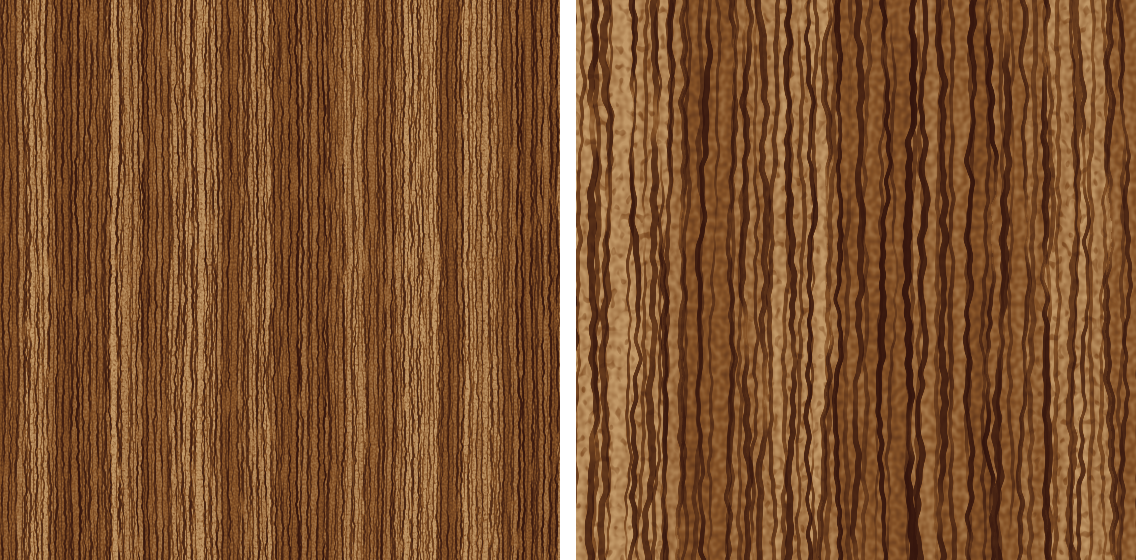
Left, the full canvas; right, a detail of the centre.
Reproduce this texture procedurally as a WebGL 1 fragment shader.

```glsl
precision highp float;
// Striped wood veneer: upright light and dark bands split into narrow strips.
// Jittered, jagged grain lines bound the strips; gradient noise adds
// fading, fine fibres and pores.
uniform vec2 u_resolution;

float hash(vec2 p) {
  vec3 q = fract(vec3(p.xyx) * 0.1031);
  q += dot(q, q.yzx + 33.33);
  return fract((q.x + q.y) * q.z);
}

float corner(vec2 cell, vec2 offset) {
  float angle = 6.2832 * hash(cell);
  return dot(vec2(cos(angle), sin(angle)), offset);
}

// Gradient noise, roughly -0.7 to 0.7
float noise(vec2 p) {
  vec2 i = floor(p), f = fract(p);
  vec2 s = f * f * f * (f * (f * 6.0 - 15.0) + 10.0);
  vec2 e = vec2(1.0, 0.0);
  return mix(mix(corner(i, f), corner(i + e, f - e), s.x),
             mix(corner(i + e.yx, f - e.yx), corner(i + 1.0, f - 1.0), s.x), s.y);
}

// Returns line darkness in x and the index of the strip in y
vec2 grainLines(vec2 p, float count, float halfWidth, float seed) {
  float soft = 0.45 / u_resolution.x;
  float cell = floor(p.x * count);
  float dark = 0.0, strip = cell - 3.0;
  for (int i = -2; i <= 2; i++) {
    float k = cell + float(i);
    float row = k * 3.37 + seed;
    float wobble = 0.5 * noise(vec2(p.y * 5.0, row))
                 + 0.3 * noise(vec2(p.y * 27.0, row + 40.3))
                 + 0.24 * noise(vec2(p.y * 85.0, row + 80.6));
    float center = (k + 0.5 + 0.6 * (hash(vec2(k, seed)) - 0.5) + wobble) / count;
    float fade = noise(vec2(p.y * 16.0, row + 120.4));
    float width = halfWidth * (0.75 + 0.6 * hash(vec2(k, seed + 9.0)) + 0.7 * fade);
    float line = 1.0 - smoothstep(width - soft, width + soft, abs(p.x - center));
    line *= smoothstep(-0.6, -0.1, fade) * (0.65 + 0.35 * hash(vec2(k, seed + 5.0)));
    dark = max(dark, line);
    if (p.x > center) strip = max(strip, k);
  }
  return vec2(dark, strip);
}

// Broad bands: 0 in the brown ones, 1 in the pale ones
float bandTone(float x) {
  float u = 6.2832 * (x - 0.335) / 0.4;
  float wave = 0.5 * cos(u) + 0.6 * cos(3.0 * u + 0.5 * sin(u));
  wave += 0.6 * noise(vec2(x * 17.0, 4.4));
  return smoothstep(-0.3, 0.3, wave);
}

vec3 woodColor(float tone) {
  vec3 umber = vec3(0.19, 0.07, 0.045);
  vec3 brown = vec3(0.52, 0.32, 0.15);
  vec3 straw = vec3(0.73, 0.565, 0.375);
  vec3 color = mix(umber, brown, clamp(tone / 0.6, 0.0, 1.0));
  return mix(color, straw, clamp((tone - 0.6) / 0.4, 0.0, 1.15));
}

void main() {
  vec2 p = gl_FragCoord.xy / u_resolution;
  p.x += 0.005 * noise(vec2(p.x * 7.0, p.y * 3.0 + 2.6));

  // Strong lines bound the strips, thin ones run inside them
  vec2 strong = grainLines(p, 84.0, 0.00155, 11.3);
  vec2 thin = grainLines(p, 112.0, 0.00105, 57.7);

  // Each strip takes its own shade of the band it lies in
  float pale = bandTone((strong.y + 0.5) / 84.0);
  float tone = mix(0.63, 0.94, pale);
  tone += 0.18 * (hash(vec2(strong.y, 3.0)) - 0.5);
  tone += 0.10 * (hash(vec2(thin.y, 8.0)) - 0.5);

  // Long fibres, fine speckle and pores
  tone += 0.12 * noise(vec2(p.x * 190.0, p.y * 14.0));
  tone += 0.26 * noise(p * vec2(290.0, 240.0));
  tone -= 0.22 * pale * smoothstep(0.15, 0.4, noise(p * vec2(240.0, 180.0) + 31.7));

  tone *= 1.0 - 0.62 * thin.x;
  tone *= 1.0 - mix(0.95, 0.82, pale) * strong.x;
  gl_FragColor = vec4(woodColor(tone), 1.0);
}
```
